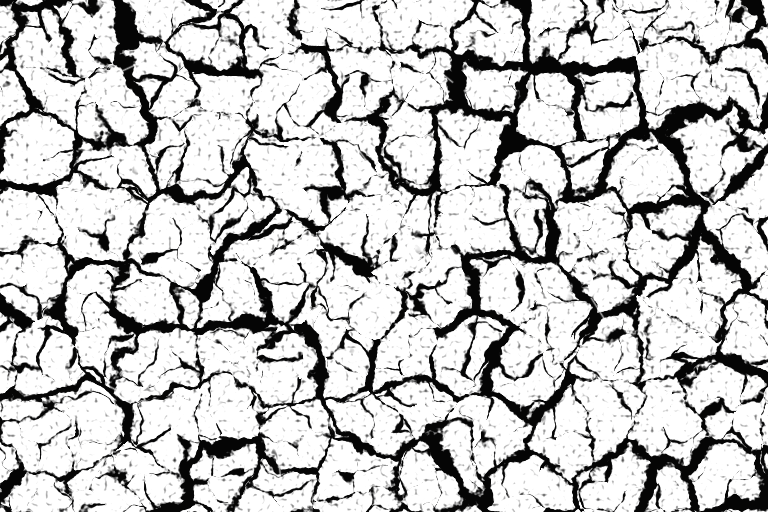
A Shadertoy shader for this texture:

```glsl
const vec3 CLAY = vec3(1.0);
const vec3 CRACK = vec3(0.02, 0.02, 0.021);
const float PLATES_PER_HEIGHT = 8.0;

// Integer hash of a lattice point, two values in 0..1
vec2 hash2(vec2 cell, float seed) {
    uvec2 q = uvec2(ivec2(cell) + 4096) + uint(seed) * uvec2(977u, 3571u);
    q = q * 1664525u + 1013904223u;
    q.x += q.y * 1664525u;
    q.y += q.x * 1664525u;
    q ^= q >> 16u;
    q.x += q.y * 1664525u;
    q.y += q.x * 1664525u;
    q ^= q >> 16u;
    return vec2(q & 65535u) / 65535.0;
}

float slope(vec2 cell, vec2 offset, float seed) {
    float a = 6.2832 * hash2(cell, seed).x;
    return dot(vec2(cos(a), sin(a)), offset);
}

float gradientNoise(vec2 p, float seed) {
    vec2 i = floor(p), f = p - i;
    vec2 u = f * f * f * (f * (f * 6.0 - 15.0) + 10.0);
    vec2 e = vec2(1.0, 0.0);
    float low = mix(slope(i, f, seed), slope(i + e, f - e, seed), u.x);
    float high = mix(slope(i + e.yx, f - e.yx, seed), slope(i + 1.0, f - 1.0, seed), u.x);
    return mix(low, high, u.y);
}

vec2 warp(vec2 p, float scale, float amount, float seed) {
    return amount * vec2(gradientNoise(p * scale, seed), gradientNoise(p * scale, seed + 1.0));
}

// Signed distance to Voronoi cracks of random half width (x), cell index (yz)
vec3 crackNetwork(vec2 p, float thin, float thick, float seed) {
    vec2 base = floor(p), nearCell = base, nearVec = vec2(9.0);
    for (int y = -1; y <= 1; y++)
    for (int x = -1; x <= 1; x++) {
        vec2 cell = base + vec2(x, y);
        vec2 v = cell + 0.08 + 0.84 * hash2(cell, seed) - p;
        if (dot(v, v) < dot(nearVec, nearVec)) { nearVec = v; nearCell = cell; }
    }
    float d = 9.0;
    for (int y = -2; y <= 2; y++)
    for (int x = -2; x <= 2; x++) {
        vec2 cell = nearCell + vec2(x, y);
        vec2 v = cell + 0.08 + 0.84 * hash2(cell, seed) - p;
        vec2 across = v - nearVec;
        if (dot(across, across) < 1e-5) continue;
        float halfWidth = mix(thin, thick, hash2(cell + nearCell, seed + 7.0).x);
        d = min(d, dot(0.5 * (v + nearVec), normalize(across)) - halfWidth);
    }
    return vec3(d, nearCell);
}

// Approximate distance to isolated noise blobs
float flecks(vec2 p, float scale, float threshold, float seed) {
    return (threshold - gradientNoise(p * scale, seed)) / (1.6 * scale);
}

// Distance to one sparse straight scratch per grid cell
float scratches(vec2 p, float halfWidth, float seed) {
    vec2 cell = floor(p);
    vec2 r = hash2(cell, seed);
    if (r.y > 0.4) return 1.0;
    float a = 6.2832 * r.x;
    vec2 dir = vec2(cos(a), sin(a));
    vec2 q = p - cell - 0.5;
    float along = clamp(dot(q, dir), -0.2, 0.2);
    return length(q - dir * along) - halfWidth;
}

float coverage(float d, float soft) {
    return 1.0 - smoothstep(-soft, soft, d);
}

void mainImage(out vec4 fragColor, in vec2 fragCoord) {
    vec2 p = PLATES_PER_HEIGHT * fragCoord / iResolution.y;
    float soft = PLATES_PER_HEIGHT * max(0.0021, 0.7 / iResolution.y);

    // Crooked paths and crumbled rims
    vec2 bent = p + warp(p, 1.1, 0.3, 11.0) + warp(p, 3.1, 0.16, 21.0) + warp(p, 8.0, 0.045, 31.0);
    float crumble = 0.035 * gradientNoise(p * 10.0, 41.0) + 0.028 * gradientNoise(p * 21.0, 42.0);

    // Wide cracks between plates
    vec3 plate = crackNetwork(bent, -0.005, 0.098, 3.0);
    float wide = plate.x + crumble + 0.055 * gradientNoise(p * 1.7, 43.0);

    // Fine, broken cracks inside each plate
    vec2 shift = floor(40.0 * hash2(plate.yz, 5.0));
    float fine = crackNetwork(bent * 1.75 + shift, -0.06, 0.062, 9.0).x / 1.75;
    fine += 0.6 * crumble + 0.06 * gradientNoise(p * 2.3, 44.0);

    // Loose crumbs, denser beside the wide cracks
    float rim = exp(-9.0 * max(wide, 0.0));
    float crumbs = flecks(p, 13.0, 0.6 - 0.16 * rim, 51.0);
    float shards = flecks(p + warp(p, 9.0, 0.1, 61.0), 5.0, 0.64 - 0.08 * rim, 52.0);

    float ink = coverage(min(min(wide, fine), min(crumbs, shards)), soft);
    ink *= 1.0 - 0.8 * coverage(scratches(p * 0.8, 0.007, 71.0), soft);
    fragColor = vec4(mix(CLAY, CRACK, ink), 1.0);
}
```
